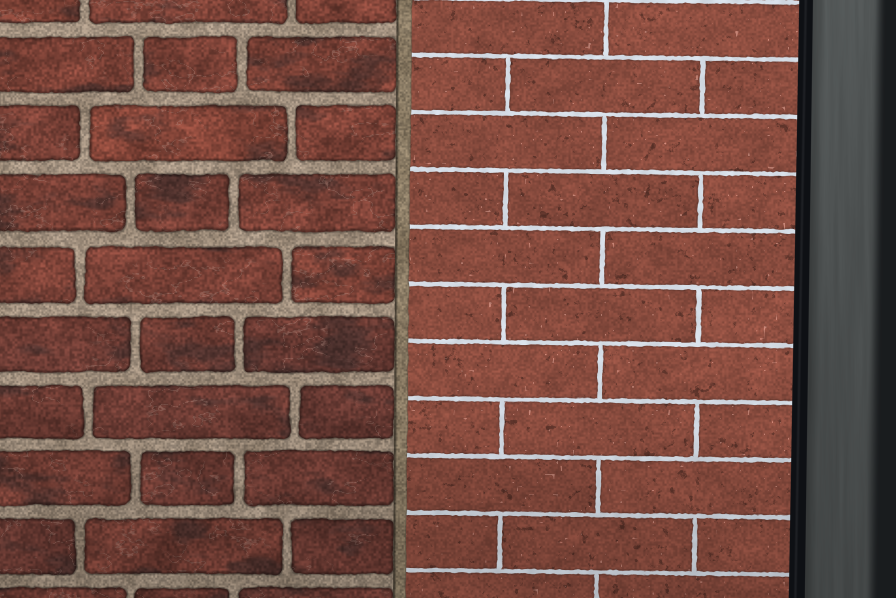
Give the GLSL for this texture, as a WebGL 1 fragment shader.

```glsl
precision highp float;
// Two brick walls side by side: weathered rounded bricks in sandy mortar, then
// smooth bricks with thin white joints, ending in a black gap and a grey post.
// Rows come from floor(), bricks from box distances, wear from value noise.
uniform vec2 u_resolution;

float hash(vec2 p) {
  vec3 q = fract(vec3(p.xyx) * 0.1031);
  q += dot(q, q.yzx + 33.33);
  return fract((q.x + q.y) * q.z);
}

float noise(vec2 p) {
  vec2 i = floor(p), f = fract(p);
  f = f * f * (3.0 - 2.0 * f);
  return mix(mix(hash(i), hash(i + vec2(1.0, 0.0)), f.x),
             mix(hash(i + vec2(0.0, 1.0)), hash(i + 1.0), f.x), f.y);
}

float fbm(vec2 p) {
  float sum = 0.0, amp = 0.5;
  for (int i = 0; i < 4; i++) {
    sum += amp * noise(p);
    p = mat2(1.62, 1.22, -1.22, 1.62) * p + 17.3;
    amp *= 0.5;
  }
  return sum / 0.9375;
}

float roundBox(vec2 p, vec2 halfSize, float radius) {
  vec2 q = abs(p) - halfSize + radius;
  return length(max(q, 0.0)) + min(max(q.x, q.y), 0.0) - radius;
}

// 1 inside (d < 0), 0 outside, blended over one output pixel
float cover(float d, float px) {
  return 1.0 - smoothstep(-px, px, d);
}

vec3 sandyMortar(vec2 p) {
  vec3 col = mix(vec3(0.50, 0.44, 0.375), vec3(0.69, 0.62, 0.55), fbm(p * 28.0));
  return col * (0.82 + 0.36 * noise(p * 310.0));
}

vec3 oldBrick(vec2 p, float d, float tone, float seed) {
  vec2 q = p + seed * 19.0;
  vec3 col = mix(vec3(0.36, 0.205, 0.185), vec3(0.51, 0.265, 0.215), tone);
  col *= 0.74 + 0.52 * fbm(q * vec2(18.0, 28.0));
  // soot, pale scratches and grit
  float soot = smoothstep(0.52, 0.76, fbm(q * vec2(13.0, 30.0) + 40.0));
  col = mix(col, vec3(0.22, 0.165, 0.16), soot * 0.55);
  float ridge = abs(fbm(q * vec2(26.0, 46.0) + 8.0) - 0.5);
  float scratch = (1.0 - smoothstep(0.0, 0.03, ridge)) * smoothstep(0.40, 0.65, noise(q * 17.0));
  col = mix(col, vec3(0.60, 0.47, 0.43), scratch * 0.38);
  col *= 0.80 + 0.40 * noise(q * 240.0);
  return col * mix(0.62, 1.0, smoothstep(0.0, 0.006, -d));
}

vec3 oldWall(vec2 p, float wallEnd, float px) {
  float pitch = 0.1152;
  float sag = 0.0078 * smoothstep(0.36, 0.43, p.y) * (1.0 - smoothstep(0.69, 0.78, p.y));
  float row = floor((p.y - sag - 0.0498) / pitch) + 1.0;
  float rowMid = 0.1074 + (row - 1.0) * pitch + sag;
  float drift = 0.0075 * cos(1.2566 * (row - 1.0));
  vec2 joint = mix(vec2(0.140, 0.486), vec2(0.2246, 0.398), mod(row, 2.0)) + drift;
  // span of the brick in this row
  float pastA = step(joint.x, p.x), pastB = step(joint.y, p.x);
  float gap = 0.0080;
  float lo = mix(mix(-0.10, joint.x, pastA), joint.y, pastB) + gap;
  float hi = mix(mix(joint.x, joint.y, pastA), wallEnd + gap, pastB) - gap;
  float seed = hash(vec2(row + 3.0, pastA + pastB + 7.0));
  vec2 local = p - vec2(0.5 * (lo + hi), rowMid);
  float d = roundBox(local, vec2(0.5 * (hi - lo), 0.0460), 0.011);
  d += 0.006 * (fbm(p * 32.0) - 0.5) + 0.002 * (noise(p * 150.0) - 0.5);
  // upper courses are warmer, the middle and lower ones duller
  float tone = 0.40 * hash(vec2(seed * 91.0, row)) + 0.55 - 0.35 * smoothstep(0.45, 0.62, p.y);
  vec3 mortar = sandyMortar(p) * mix(0.66, 1.0, smoothstep(0.0, 0.004, d));
  return mix(mortar, oldBrick(p, d, tone, seed), cover(d, px));
}

vec3 newWall(vec2 p, float wallStart, float px) {
  float pitch = 0.0957;
  float y = p.y - 0.0918 - 0.0125 * (p.x - 0.69);
  float x = p.x + 0.0175 * p.y;
  float row = floor(y / pitch) + 1.0;
  float along = (x - 0.6895 - 0.163 * mod(row, 2.0)) / 0.3262;
  float rag = 0.0026 * (fbm(p * 75.0) - 0.5) + 0.0018 * (noise(p * 190.0) - 0.5);
  float toBed = (0.5 - abs(fract(y / pitch) - 0.5)) * pitch;
  float toHead = (0.5 - abs(fract(along) - 0.5)) * 0.3262;
  // no upright joint at either end of the wall
  toHead += step(p.x, wallStart + 0.03) + step(1.31, x);
  float d = min(toBed - 0.0037, toHead - 0.0040) + rag;
  // fired clay with fine pits and pale specks
  float tone = hash(vec2(row + 5.0, floor(along) + 11.0));
  vec3 clay = vec3(0.535, 0.295, 0.242) * (0.95 + 0.07 * tone);
  clay *= 0.89 + 0.22 * fbm(p * vec2(26.0, 40.0));
  clay *= 0.88 + 0.24 * noise(p * 280.0);
  clay *= 1.0 - 0.30 * smoothstep(0.68, 0.82, fbm(p * 95.0 + 31.0));
  clay += 0.20 * smoothstep(0.93, 0.99, noise(p * 150.0 + 70.0));
  clay *= mix(0.82, 1.0, smoothstep(0.0, 0.004, d));
  vec3 paint = vec3(0.82, 0.85, 0.885) * (0.95 + 0.08 * noise(p * 90.0));
  return mix(clay, paint, cover(d, px));
}

vec3 greyPost(vec2 p, float x) {
  float grain = fbm(p * vec2(120.0, 5.0));
  vec3 col = vec3(0.312, 0.328, 0.328) * (0.92 + 0.16 * grain);
  col *= 1.04 - 0.20 * p.y;
  col *= mix(0.78, 1.0, smoothstep(1.361, 1.385, x));
  return mix(col, vec3(0.10, 0.11, 0.118), smoothstep(1.460, 1.484, x));
}

void main() {
  // height runs 0 to 1 downwards, width 0 to 1.5
  vec2 uv = gl_FragCoord.xy / u_resolution;
  vec2 p = vec2(uv.x * 1.5, 1.0 - uv.y);
  float px = 0.75 / u_resolution.y;
  float oldEnd = 0.664 - 0.006 * p.y;
  float newStart = 0.690 - 0.011 * p.y + 0.002 * (noise(p * 60.0) - 0.5);
  float leaning = p.x + 0.0175 * p.y;

  vec3 col = oldWall(p, oldEnd, px);
  // mortar strip between the walls, with a shadowed seam
  vec3 strip = sandyMortar(p + 4.0) * vec3(0.86, 0.86, 0.80);
  strip *= mix(0.50, 1.0, smoothstep(0.001, 0.006, p.x - oldEnd));
  strip *= mix(0.78, 1.0, smoothstep(0.0, 0.003, newStart - p.x));
  col = mix(col, strip, cover(oldEnd - p.x, px));
  col = mix(col, newWall(p, newStart, px), cover(newStart - p.x, px));
  col *= 1.03 - 0.14 * smoothstep(0.55, 1.0, p.y);

  // black gap with a faint sheen, then the post
  float sheen = 1.0 - smoothstep(0.0, 0.004, abs(leaning - 1.349));
  vec3 gapColor = vec3(0.055, 0.062, 0.078) + 0.06 * sheen;
  col = mix(col, gapColor, cover(1.338 - leaning, px));
  float postX = p.x + 0.0137 * p.y;
  col = mix(col, greyPost(p, postX), cover(1.361 - postX, px));
  gl_FragColor = vec4(col, 1.0);
}
```
